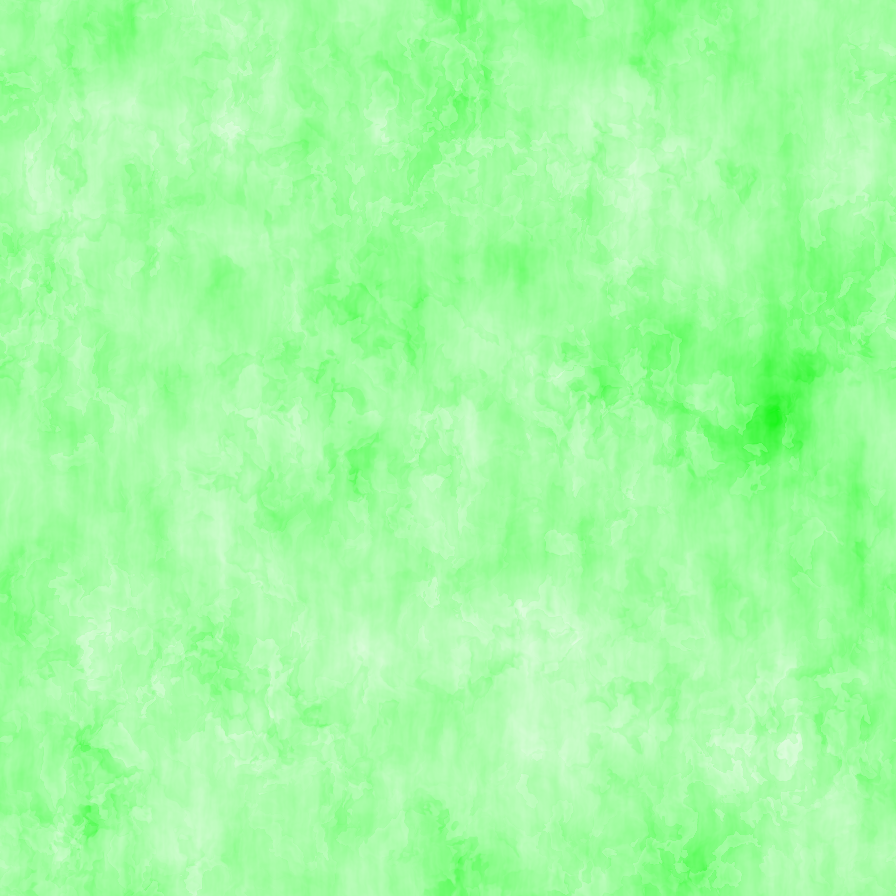
Reproduce this texture procedurally as a Shadertoy shader.

```glsl
// Seamless weathered green plaster: soft blotches, vertical streaks and flaked paint

float hash(vec2 cell, float seed) {
    uvec2 q = uvec2(cell) * uvec2(1597u, 3571u) + uint(seed) * 7919u;
    uint n = (q.x ^ (q.y << 9)) * 747796u + q.y * 28411u;
    n = (n ^ (n >> 15)) * 739391u;
    n = (n ^ (n >> 13)) * 668265u;
    return float((n ^ (n >> 16)) & 65535u) / 65536.0;
}

float slope(vec2 cell, vec2 offset, vec2 period, float seed) {
    float angle = 6.28319 * hash(mod(cell, period), seed);
    return dot(vec2(cos(angle), sin(angle)), offset);
}

// Gradient noise that repeats after one canvas when freq is whole
float noise(vec2 uv, vec2 freq, float seed) {
    vec2 p = uv * freq + seed * vec2(0.37, 0.61);
    vec2 i = floor(p), f = p - i;
    vec2 w = f * f * f * (f * (f * 6.0 - 15.0) + 10.0);
    vec2 e = vec2(1.0, 0.0);
    float low = mix(slope(i, f, freq, seed), slope(i + e.xy, f - e.xy, freq, seed), w.x);
    float high = mix(slope(i + e.yx, f - e.yx, freq, seed), slope(i + e.xx, f - e.xx, freq, seed), w.x);
    return mix(low, high, w.y);
}

float fbm(vec2 uv, vec2 freq, int octaves, float gain, float seed) {
    float sum = 0.0, amp = 1.0;
    for (int k = 0; k < octaves; k++) {
        sum += amp * noise(uv, freq, seed + float(k));
        freq *= 2.0;
        amp *= gain;
    }
    return sum;
}

// Overlapping paint chips with crisp borders, each layer fading in and out
float flakes(vec2 uv) {
    float sum = 0.0;
    for (int k = 0; k < 4; k++) {
        float seed = 40.0 + 11.0 * float(k);
        vec2 freq = vec2(20.0, 15.0) + 5.0 * float(k);
        float chip = fbm(uv, freq, 4, 0.5, seed);
        float fade = smoothstep(-0.1, 0.45, fbm(uv, vec2(5.0), 3, 0.6, seed + 6.0));
        float side = mod(float(k), 2.0) * 2.0 - 1.0;
        float body = smoothstep(0.06, 0.13, chip) * (1.0 - 0.8 * smoothstep(0.13, 0.6, chip));
        float rim = exp(-pow((chip - 0.07) / 0.03, 2.0));
        sum += fade * (side * (body - 0.25) - 0.3 * rim);
    }
    return sum;
}

void mainImage(out vec4 fragColor, in vec2 fragCoord) {
    vec2 uv = fragCoord / iResolution.xy;

    // Ragged displacement
    vec2 warp = vec2(fbm(uv, vec2(12.0), 5, 0.6, 3.0), fbm(uv, vec2(12.0), 5, 0.6, 13.0));
    vec2 ragged = uv + 0.016 * warp;

    // Layers of tone
    float clouds = fbm(ragged, vec2(3.0), 3, 0.65, 21.0);
    float blotches = fbm(ragged, vec2(13.0, 10.0), 5, 0.68, 30.0);
    float streaks = fbm(uv + 0.005 * warp, vec2(36.0, 7.0), 4, 0.65, 90.0);
    float tone = 0.20 * clouds + 0.085 * blotches + 0.07 * streaks + 0.075 * flakes(ragged);

    // Deeper stains in the dark hollows
    float stain = min(tone, 0.0);
    float pale = clamp(0.642 + tone - 1.8 * stain * stain, 0.06, 0.88);
    float green = mix(0.96, 0.99, smoothstep(0.1, 0.5, pale));
    fragColor = vec4(pale, green, pale, 1.0);
}
```
